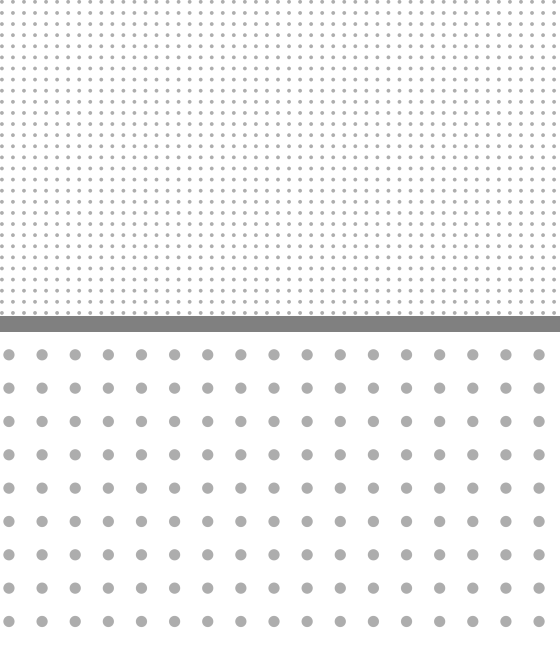
Top, the full canvas; bottom, a detail of the centre.
This pattern is drawn by a Shadertoy shader. Its source:

```glsl
// Draws a regular grid of small grey dots on a white ground.

const vec3 PAPER_WHITE = vec3(1.0);
const vec3 DOT_GREY = vec3(0.68);

// All lengths are fractions of the canvas height.
const vec2 DOT_SPACING = vec2(0.03495, 0.03516);
const vec2 FIRST_DOT = vec2(0.0060, 0.0058);
const float DOT_RADIUS = 0.0059;

// Offset from the nearest grid point.
vec2 repeatCentered(vec2 point, vec2 spacing) {
    return (fract(point / spacing + 0.5) - 0.5) * spacing;
}

float circleDistance(vec2 point, float radius) {
    return length(point) - radius;
}

// Coverage of a shape, smoothed across its edge.
float coverage(float signedDistance, float edgeWidth) {
    return 1.0 - smoothstep(-0.5 * edgeWidth, 0.5 * edgeWidth, signedDistance);
}

void mainImage(out vec4 fragColor, in vec2 fragCoord) {
    // Measure down from the top-left corner, where the grid starts.
    vec2 point = vec2(fragCoord.x, iResolution.y - fragCoord.y) / iResolution.y;
    float edgeWidth = 1.3 / iResolution.y;

    vec2 cell = repeatCentered(point - FIRST_DOT, DOT_SPACING);
    float dotMask = coverage(circleDistance(cell, DOT_RADIUS), edgeWidth);

    fragColor = vec4(mix(PAPER_WHITE, DOT_GREY, dotMask), 1.0);
}
```
